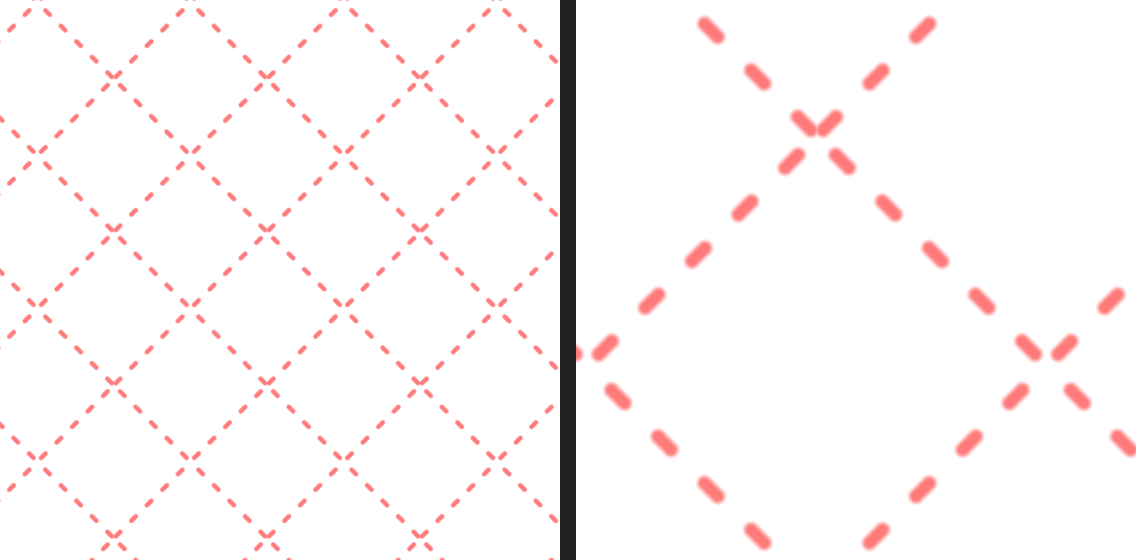
Left, the full canvas; right, a detail of the centre.
Give the GLSL for this pattern, as a three.js fragment shader.

```glsl
// Dashed diagonal lattice: soft coral dashes on white form a grid of diamonds.
// Each square tile is folded about its vertical axis into an upper and a lower
// diagonal arm, and each arm is a row of five evenly spaced capsules.

varying vec2 vUv;

const float TILE = 0.27344;            // about 3.66 tiles across and down
const vec2 CROSSING = vec2(0.2033, 0.8591);

const float DASH_COUNT = 5.0;
const float DASH_STEP = 0.03922;       // spacing along the diagonal
const float DASH_HALF = 0.0055;        // half length without the round caps
const float DASH_RADIUS = 0.0040;
const float EDGE_SOFTNESS = 0.0021;

const float UPPER_START = 0.0106;      // first dash, measured from the crossing
const float LOWER_START = 0.0213;

const vec3 PAPER = vec3(1.0);
const vec3 CORAL = vec3(1.0, 0.48, 0.48);

// Tile coordinates centred on a crossing.
vec2 repeatTile(vec2 p, vec2 centre, float size) {
  return (fract((p - centre) / size + 0.5) - 0.5) * size;
}

// Signed distance to a capsule lying along x.
float capsule(vec2 p, float halfLength, float radius) {
  p.x -= clamp(p.x, -halfLength, halfLength);
  return length(p) - radius;
}

// Distance to a row of dashes running along the diagonal (1, 1).
float dashedArm(vec2 p, float start) {
  vec2 q = vec2(p.x + p.y, p.y - p.x) * 0.70711;
  float index = floor((q.x - start) / DASH_STEP + 0.5);
  index = clamp(index, 0.0, DASH_COUNT - 1.0);
  q.x -= start + index * DASH_STEP;
  return capsule(q, DASH_HALF, DASH_RADIUS);
}

void main() {
  vec2 p = repeatTile(vUv, CROSSING, TILE);
  p.x = abs(p.x);

  // Upper and lower arms start at different offsets from the crossing.
  float upper = dashedArm(p, UPPER_START);
  float lower = dashedArm(vec2(p.x, -p.y), LOWER_START);
  float d = min(upper, lower);

  float ink = 1.0 - smoothstep(-EDGE_SOFTNESS, EDGE_SOFTNESS, d);
  gl_FragColor = vec4(mix(PAPER, CORAL, ink), 1.0);
}
```
